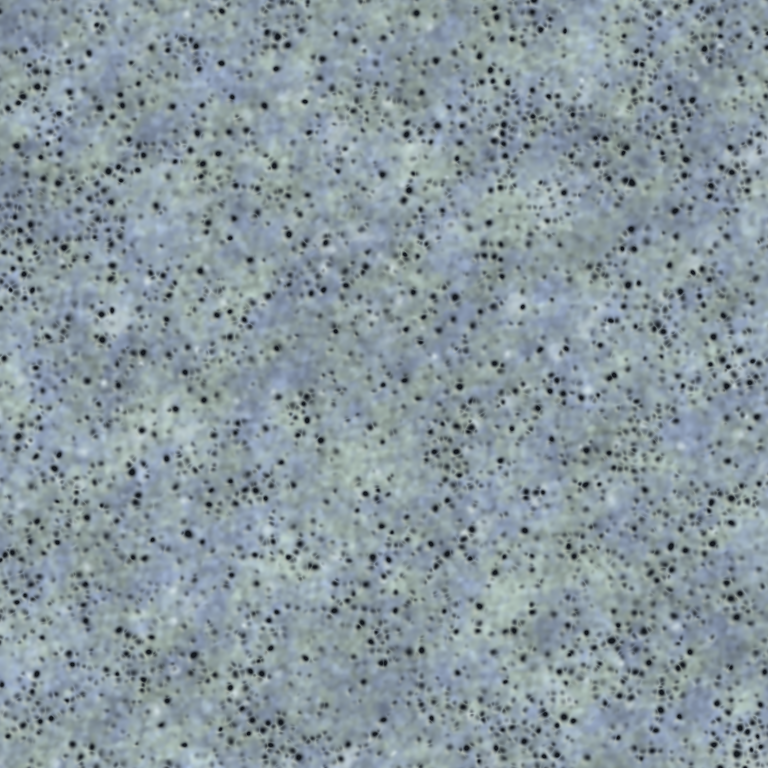
Give the GLSL for this texture, as a three.js fragment shader.

```glsl
// Blue-grey rough plaster peppered with small dark pits, lit from the upper right.
// Layered noise tints and embosses the ground; jittered cells scatter the pits,
// their pale lower-left rims and a few soft white flecks.
varying vec2 vUv;

const vec3 BLUE_GREY  = vec3(0.525, 0.585, 0.680);
const vec3 GREEN_GREY = vec3(0.600, 0.665, 0.640);
const vec3 PIT_DARK   = vec3(0.060, 0.080, 0.105);
const vec3 RIM_CREAM  = vec3(0.810, 0.830, 0.770);
const vec3 FLECK_PALE = vec3(0.860, 0.910, 0.930);
const vec2 TO_RIM     = vec2(-1.00, -1.15);

vec3 hash3(vec2 c) {
  vec3 q = fract(c.xyx * vec3(0.1031, 0.1030, 0.0973));
  q += dot(q, q.yxz + 33.33);
  return fract((q.xxy + q.yzz) * q.zyx);
}

float noise(vec2 p) {
  vec2 i = floor(p);
  vec2 f = fract(p);
  f = f * f * (3.0 - 2.0 * f);
  float low  = mix(hash3(i).x, hash3(i + vec2(1.0, 0.0)).x, f.x);
  float high = mix(hash3(i + vec2(0.0, 1.0)).x, hash3(i + 1.0).x, f.x);
  return mix(low, high, f.y);
}

// Four octaves, each turned so that the lattice does not show.
float layers(vec2 p) {
  float sum = 0.0;
  float weight = 0.5;
  for (int k = 0; k < 4; k++) {
    sum += weight * noise(p);
    p = mat2(1.6, 1.2, -1.2, 1.6) * p + 17.3;
    weight *= 0.55;
  }
  return sum / 1.01;
}

// Coordinates whose features stretch along the rising diagonal.
vec2 diagonal(vec2 uv, float scale) {
  return vec2(0.55 * (uv.x + uv.y), 0.80 * (uv.x - uv.y)) * scale + 40.0;
}

// Slope of a fine bumpy surface toward the light.
float emboss(vec2 uv, float scale, float reach) {
  return noise(diagonal(uv, scale)) - noise(diagonal(uv + reach, scale));
}

// Soft round bump that falls to 1/e at the given radius.
float bump(vec2 d, float radius) {
  return exp(-dot(d, d) / (radius * radius));
}

// Scattered spots: x is the core, y is the rim beside it.
// Radius and strength give a range (min, max); radius is in cells.
vec2 spots(vec2 uv, float cells, float seed, float density, vec2 radius, vec2 strength) {
  vec2 p = uv * cells;
  vec2 cell = floor(p);
  vec2 result = vec2(0.0);
  for (int y = -1; y <= 1; y++) {
    for (int x = -1; x <= 1; x++) {
      vec2 id = cell + vec2(float(x), float(y));
      vec3 place = hash3(id + seed);
      vec3 form = hash3(id + seed + 71.7);
      vec2 center = id + place.xy;
      float crowd = smoothstep(0.4, 0.85, noise(diagonal(center / cells, 28.0)));
      float present = step(place.z, density * (0.5 + 1.8 * crowd));
      float r = mix(radius.x, radius.y, form.x);
      float s = present * mix(strength.x, strength.y, form.y);
      vec2 d = p - center;
      result = max(result, s * vec2(bump(d, r), bump(d - TO_RIM * r, 1.05 * r)));
    }
  }
  return result;
}

void main() {
  // A slight warp keeps outlines from being too round.
  vec2 wobble = vec2(noise(vUv * 120.0), noise(vUv * 120.0 + 53.0)) - 0.5;
  vec2 uv = vUv + 0.0025 * wobble;

  // Ground: drifting tint, broad light and dark, fine grain and relief.
  float broad = layers(diagonal(uv, 14.0));
  float grain = noise(uv * 135.0 + 9.0) - 0.5;
  float tint = 0.5 + 1.9 * (layers(diagonal(uv, 26.0) + 31.0) - 0.5)
             + 0.55 * (noise(uv * 100.0 + 77.0) - 0.5);
  float relief = 0.14 * emboss(uv, 55.0, 0.007) + 0.18 * emboss(uv, 110.0, 0.005);
  vec3 color = mix(BLUE_GREY, GREEN_GREY, clamp(tint, 0.0, 1.0));
  color *= 1.0 + 0.40 * (broad - 0.5) + 0.17 * grain + relief;

  // Soft white flecks: broad patches and small glints.
  float patches = smoothstep(0.62, 0.90, layers(diagonal(uv, 20.0) + 90.0));
  float flecks = spots(uv, 42.0, 211.0, 0.10, vec2(0.14, 0.32), vec2(0.3, 1.0)).x;
  color = mix(color, FLECK_PALE, clamp(0.55 * patches + 0.8 * flecks, 0.0, 0.9));

  // Faint pinholes, then bold pits; rims go under the dark cores.
  vec2 pinholes = spots(uv, 84.0, 13.0, 0.42, vec2(0.24, 0.36), vec2(0.10, 0.60));
  vec2 pits = spots(uv, 54.0, 137.0, 0.31, vec2(0.18, 0.27), vec2(0.55, 1.30));
  color = mix(color, RIM_CREAM, clamp(0.75 * max(pinholes.y, 0.65 * pits.y), 0.0, 0.75));
  color = mix(color, PIT_DARK, clamp(max(pinholes.x, pits.x), 0.0, 0.97));

  gl_FragColor = vec4(color, 1.0);
}
```
